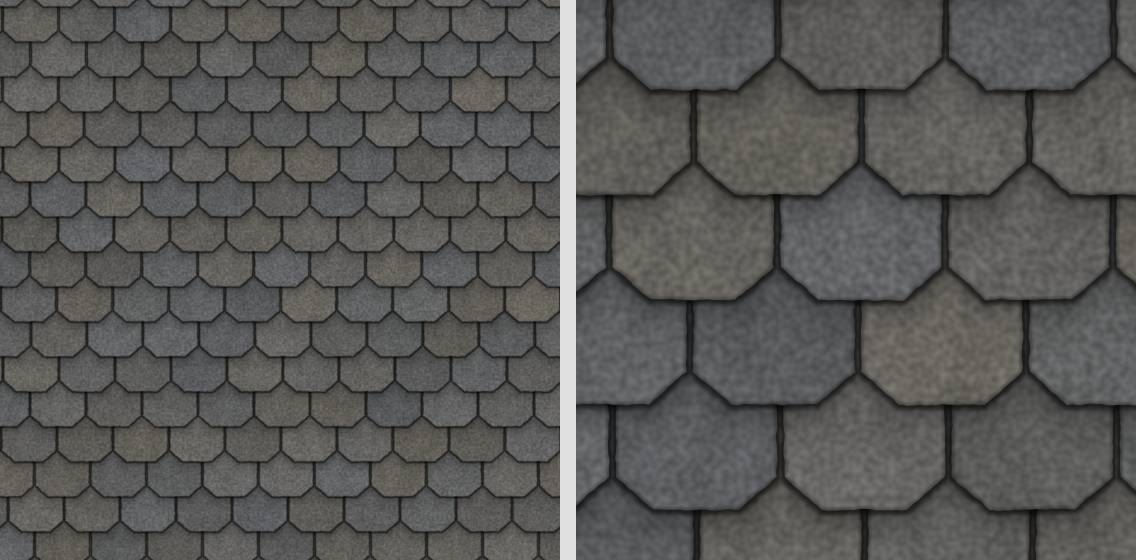
Left: the whole. Right: its middle third, enlarged.
This texture is drawn by a Shadertoy shader. Its source:

```glsl
// Draws a roof of weathered grey slate shingles with clipped corners, in staggered rows.

const vec2 TILES = vec2(10.0, 16.0);      // repeats across and down
const float ROW_HEIGHT = 0.625;           // all lengths below are in tile widths
const float ROW_PHASE = 0.1875;
const float HALF_WIDTH = 0.479;           // half a tile, less half the joint
const vec2 CLIP = vec2(0.225, 0.195);     // size of the clipped corner
const vec3 SLATE = vec3(0.382, 0.382, 0.373);
const vec3 WARM_TINT = vec3(1.035, 1.0, 0.95);
const vec3 COOL_TINT = vec3(0.97, 0.99, 1.045);

float hash(vec2 p) {
    vec3 q = fract(p.xyx * vec3(0.1031, 0.1030, 0.0973));
    q += dot(q, q.yzx + 33.33);
    return fract((q.x + q.y) * q.z);
}

float cornerSlope(vec2 cell, vec2 offset) {
    float angle = 6.2832 * hash(cell);
    return dot(vec2(cos(angle), sin(angle)), offset);
}

// Gradient noise, about -0.7 to 0.7
float noise(vec2 p) {
    vec2 i = floor(p), f = p - i;
    vec2 w = f * f * f * (f * (f * 6.0 - 15.0) + 10.0);
    vec2 e = vec2(1.0, 0.0);
    return mix(mix(cornerSlope(i, f), cornerSlope(i + e.xy, f - e.xy), w.x),
               mix(cornerSlope(i + e.yx, f - e.yx), cornerSlope(i + e.xx, f - e.xx), w.x), w.y);
}

float fbm(vec2 p) {
    float sum = 0.0, amplitude = 1.0;
    for (int octave = 0; octave < 4; octave++) {
        sum += amplitude * noise(p);
        p = p * 2.03 + 17.3;
        amplitude *= 0.55;
    }
    return sum;
}

// Sideways shift of a row: half a tile on even rows, small drift, more at the eaves
float rowShift(float row) {
    float stagger = 0.5 * (1.0 - mod(row, 2.0));
    float drift = 0.055 * hash(vec2(row, 7.0));
    return stagger + drift + 0.1 * (1.0 - step(2.5, row));
}

// Signed distance to a tile; p.x is from its centre, p.y from its lower edge
float tileDistance(vec2 p) {
    p.x = abs(p.x);
    float side = p.x - HALF_WIDTH;
    vec2 outward = normalize(vec2(CLIP.y, -CLIP.x));
    float corner = dot(p - vec2(HALF_WIDTH - CLIP.x, 0.0), outward);
    return max(max(side, corner), -p.y);
}

// Colour of one tile: its own tone and tint, with a worn rim
vec3 tileColor(vec2 id, float d, float wear, float grain) {
    float tone = 0.93 + 0.14 * hash(id + 3.0);
    vec3 tint = mix(COOL_TINT, WARM_TINT, hash(id + 41.0));
    float rim = mix(0.72, 1.0, smoothstep(0.0, 0.03, -d));
    return SLATE * tint * tone * rim * (1.0 + wear + grain);
}

// Darkness cast on whatever lies under a tile edge: a tight line and a soft halo
float edgeShadow(float d) {
    float reach = max(d, 0.0);
    float line = mix(0.5, 1.0, smoothstep(0.005, 0.05, reach));
    float halo = 1.0 - 0.38 * exp(-10.0 * reach);
    return line * halo;
}

void mainImage(out vec4 fragColor, in vec2 fragCoord) {
    vec2 uv = fragCoord / iResolution.xy;
    vec2 grid = uv * TILES + vec2(0.0, ROW_PHASE);
    float row = floor(grid.y);
    float blur = 0.75 * TILES.x / min(iResolution.x, iResolution.y);

    // Surface wear, shared by all layers
    float wear = 0.09 * fbm(uv * 38.0) + 0.05 * noise(uv * 9.0 + 5.0);
    float grain = 0.20 * noise(uv * 231.0) + 0.13 * noise(uv * 137.0 + 9.0);
    float roughness = 0.010 * noise(uv * 95.0) + 0.006 * noise(uv * 190.0);

    // Lay the rows from the lowest layer up; each shades the one beneath
    vec3 color = SLATE * 0.4;
    for (int layer = -1; layer <= 1; layer++) {
        float r = row + float(layer);
        float across = grid.x - rowShift(r);
        float column = floor(across);
        vec2 p = vec2(across - column - 0.5, (grid.y - r) * ROW_HEIGHT);
        float d = tileDistance(p) + roughness;
        vec3 tile = tileColor(vec2(column, r) + 20.0, d, wear, grain);
        color = mix(tile, color * edgeShadow(d), smoothstep(-blur, blur, d));
    }
    fragColor = vec4(color, 1.0);
}
```
